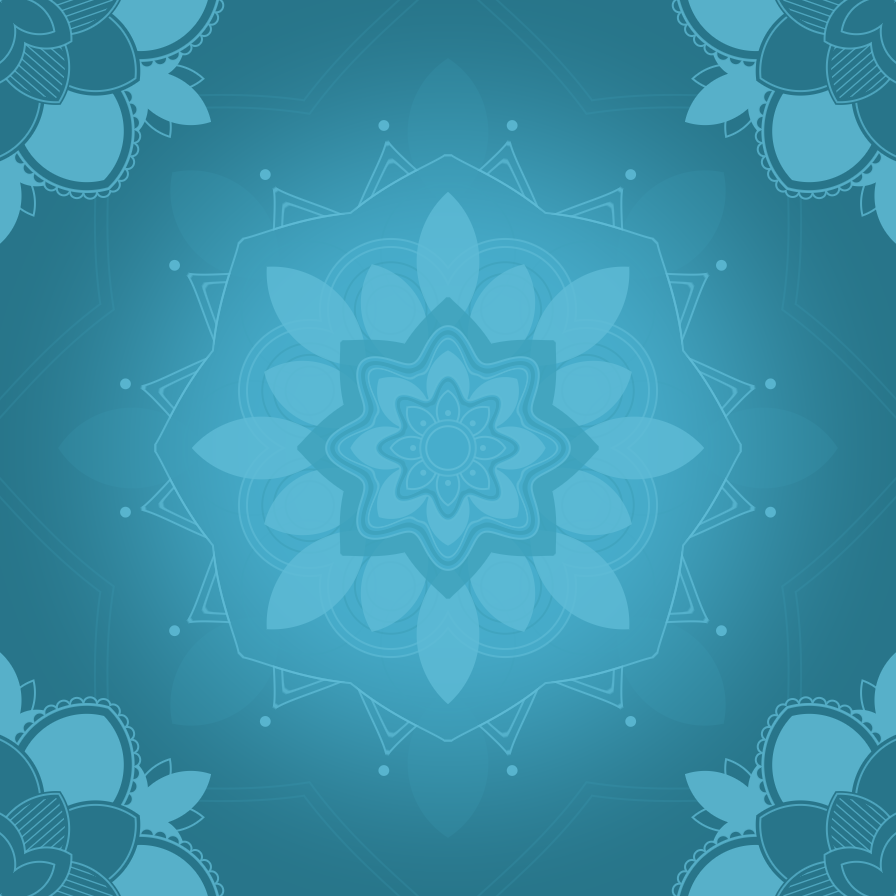
Write a WebGL 2 fragment shader that draws this background.

```glsl
#version 300 es
precision highp float;
uniform vec2 u_resolution;
out vec4 outColor;

const float TAU = 6.2831853;
const vec3 GLOW = vec3(0.28, 0.68, 0.80);
const vec3 EDGE = vec3(0.155, 0.46, 0.54);
const vec3 PALE = vec3(0.37, 0.735, 0.84);
const vec3 SHADE = vec3(0.24, 0.63, 0.73);
const vec3 LEAF = vec3(0.34, 0.69, 0.79);
const vec2 GLOW_SPAN = vec2(0.14, 0.53);
const float STROKE = 0.0011;      // half width of a line
const float LOBE_CENTER = 0.167;
const float LOBE_RADIUS = 0.079;
const float BEAD = 0.0075;        // radius of a scallop on the corner petals

float px; // size of one pixel in canvas units

// Rotates p into one of n equal sectors, with its axis along +x.
vec2 fold(vec2 p, float n, float phase) {
  float s = TAU / n;
  float a = mod(atan(p.y, p.x) + (0.5 - phase) * s, s) - 0.5 * s;
  return length(p) * vec2(cos(a), sin(a));
}

vec2 turn(vec2 p, float a) {
  float c = cos(a), s = sin(a);
  return vec2(c * p.x + s * p.y, c * p.y - s * p.x);
}

float arcRadius(float halfLen, float h) {
  return (halfLen * halfLen + h * h) / (2.0 * h);
}

// Pointed leaf lying on the x axis from a to b, with half width h.
float leaf(vec2 p, float a, float b, float h) {
  float r = arcRadius(0.5 * (b - a), h);
  return length(vec2(p.x - 0.5 * (a + b), abs(p.y) + r - h)) - r;
}

// Closed ring of n pointed petals, between radii valley and tip.
float lotus(vec2 p, float n, float phase, float valley, float tip, float k) {
  vec2 q = fold(p, n, phase);
  float s = 0.5 * TAU / n;
  float a = max(abs(atan(q.y, q.x)) / s, 0.03);
  float r = tip - (tip - valley) * pow(a, k);
  float slope = (tip - valley) * k * pow(a, k - 1.0) / (s * r);
  return (length(p) - r) / sqrt(1.0 + slope * slope);
}

// Soft ring of eight rounded lobes.
float wave(vec2 p, float valley, float tip) {
  float a = 8.0 * atan(p.y, p.x), amp = 0.5 * (tip - valley);
  float r = valley + amp + amp * cos(a);
  float slope = 8.0 * amp * sin(a) / r;
  return (length(p) - r) / sqrt(1.0 + slope * slope);
}

void fill(inout vec3 c, vec3 ink, float d, float alpha) {
  c = mix(c, ink, alpha * clamp(0.5 - d / px, 0.0, 1.0));
}

void line(inout vec3 c, vec3 ink, float d, float alpha) {
  fill(c, ink, abs(d) - STROKE, alpha);
}

void centerFlower(inout vec3 c, vec2 p) {
  vec2 axis = fold(p, 8.0, 0.0), between = fold(p, 8.0, 0.5);
  // Faint outer petals
  fill(c, SHADE, leaf(axis, 0.27, 0.435, 0.045), 0.18);
  float faint = lotus(p, 8.0, 0.0, 0.42, 0.56, 0.7);
  line(c, SHADE, faint, 0.2);
  line(c, SHADE, faint + 0.014, 0.2);
  // Outlined petals and their dots
  float inner = lotus(p, 8.0, 0.0, 0.284, 0.33, 0.75);
  float outer = lotus(p, 16.0, 0.5, 0.276, 0.352, 0.75);
  fill(c, GLOW, min(inner, outer), 0.15);
  line(c, PALE, max(outer, -inner), 0.75);
  fill(c, PALE, max(abs(outer + 0.009) - STROKE, -inner), 0.7);
  line(c, PALE, inner, 0.75);
  fill(c, PALE, length(fold(p, 16.0, 0.5) - vec2(0.367, 0.0)) - 0.006, 0.85);
  // Round lobes with inner arcs
  float lobe = length(between - vec2(LOBE_CENTER, 0.0)) - LOBE_RADIUS;
  line(c, SHADE, length(axis - vec2(0.22, 0.0)) - 0.075, 0.35);
  fill(c, GLOW, lobe, 0.6);
  line(c, PALE, lobe, 0.65);
  line(c, PALE, lobe + 0.009, 0.65);
  for (int i = 2; i < 5; i++) line(c, SHADE, lobe + 0.013 * float(i), 0.65);
  // Pale and shaded petals
  fill(c, PALE, leaf(between, 0.09, 0.222, 0.034), 0.8);
  fill(c, PALE, leaf(axis, 0.13, 0.286, 0.035), 0.8);
  fill(c, SHADE, lotus(p, 8.0, 0.0, 0.126, 0.171, 0.8), 0.8);
  // Waved rings
  float ring = wave(p, 0.102, 0.136);
  fill(c, GLOW, ring, 1.0);
  line(c, PALE, ring, 0.8);
  fill(c, SHADE, abs(ring + 0.007) - 0.0025, 0.8);
  line(c, PALE, ring + 0.014, 0.8);
  fill(c, PALE, leaf(axis, 0.03, 0.109, 0.024), 0.85);
  ring = wave(p, 0.058, 0.081);
  fill(c, GLOW, ring, 1.0);
  fill(c, SHADE, abs(ring + 0.005) - 0.002, 0.7);
  line(c, PALE, ring, 0.8);
  // Star, dots and core
  line(c, PALE, leaf(axis, 0.018, 0.064, 0.0125), 0.9);
  fill(c, PALE, length(axis - vec2(0.039, 0.0)) - 0.0033, 0.9);
  fill(c, GLOW, length(p) - 0.031, 1.0);
  line(c, PALE, length(p) - 0.031, 0.7);
  line(c, PALE, length(p) - 0.0243, 0.9);
}

void cornerFlower(inout vec3 c, vec2 p) {
  vec2 axis = fold(p, 6.0, 0.0), between = fold(p, 6.0, 0.5);
  // Leaves between the petals
  vec2 side = vec2(between.x - 0.172, abs(between.y));
  float dark = leaf(turn(side, 0.5), 0.0, 0.078, 0.015);
  fill(c, EDGE, dark, 1.0);
  line(c, LEAF, dark, 0.9);
  fill(c, LEAF, leaf(turn(side, 0.98), 0.0, 0.062, 0.014), 1.0);
  fill(c, LEAF, leaf(between, 0.165, 0.272, 0.024), 1.0);
  // Broad petals with a scalloped border
  float petal = leaf(axis, 0.081, 0.232, 0.057);
  float r = arcRadius(0.0755, 0.057), rim = r + 0.011;
  vec2 q = vec2(axis.x - 0.1565, abs(axis.y) + r - 0.057);
  float stepAngle = 2.0 * BEAD / rim;
  float a = mod(atan(q.x, q.y), stepAngle) - 0.5 * stepAngle;
  float beads = length(vec2(a * rim, length(q) - rim)) - BEAD;
  fill(c, EDGE, min(beads, petal - 0.011), 1.0);
  line(c, LEAF, max(beads, 0.011 - petal), 0.9);
  line(c, LEAF, petal - 0.010, 0.8);
  fill(c, LEAF, petal, 1.0);
  // Dark, hatched and inner petals
  float cover = leaf(between, 0.03, 0.18, 0.05);
  fill(c, EDGE, cover, 1.0);
  line(c, LEAF, cover + 0.005, 0.8);
  float hatched = leaf(axis, 0.0, 0.135, 0.042);
  fill(c, EDGE, hatched, 1.0);
  line(c, LEAF, hatched + 0.003, 0.8);
  float hatch = abs(fract((axis.y + 0.35 * axis.x) / 0.008) - 0.5) * 0.008;
  fill(c, LEAF, max(hatch - 0.0008, hatched + 0.008), 0.8);
  float core = leaf(between, 0.0, 0.092, 0.028);
  fill(c, EDGE, core, 1.0);
  line(c, LEAF, core, 0.8);
  line(c, LEAF, leaf(between, 0.0, 0.07, 0.017), 0.8);
}

void main() {
  px = 1.0 / min(u_resolution.x, u_resolution.y);
  vec2 p = (gl_FragCoord.xy - 0.5 * u_resolution) * px;
  vec3 c = mix(GLOW, EDGE, smoothstep(GLOW_SPAN.x, GLOW_SPAN.y, length(p)));
  centerFlower(c, p);
  cornerFlower(c, 0.5 * u_resolution * px - abs(p));
  outColor = vec4(c, 1.0);
}
```
